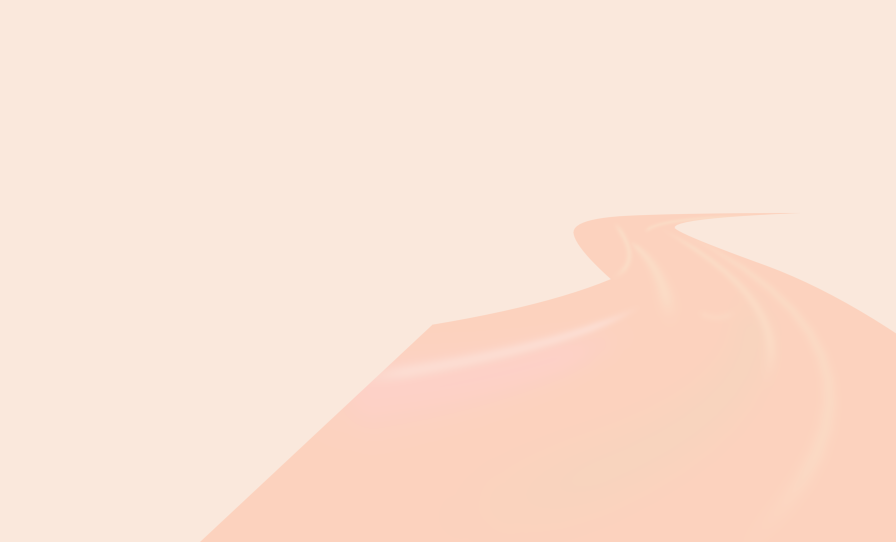
A WebGL 2 fragment shader for this background:

```glsl
#version 300 es
precision highp float;
// A winding peach ribbon that narrows toward a far tip on a plain cream field.
// Its outline is a closed chain of quadratic curves with a signed distance;
// soft streaks with a Gaussian profile follow more curves along its surface.

uniform vec2 u_resolution;
out vec4 fragColor;

const vec3 CREAM = vec3(0.980, 0.910, 0.863);
const vec3 PEACH = vec3(0.988, 0.824, 0.745);
const vec3 SAND  = vec3(0.969, 0.831, 0.745);
const vec3 BLUSH = vec3(0.992, 0.816, 0.788);
const vec3 SHEEN = vec3(0.988, 0.875, 0.835);
const vec3 GLOW  = vec3(0.984, 0.867, 0.780);

// Outline in units of the canvas height: anchor, control, anchor, control...
const int OUTLINE_SIZE = 20;
const vec2 OUTLINE[OUTLINE_SIZE] = vec2[](
    vec2(0.262, -0.100), vec2(0.530, 0.1505),
    vec2(0.798, 0.401), vec2(1.009, 0.436),
    vec2(1.127, 0.485), vec2(1.060, 0.545),
    vec2(1.058, 0.571), vec2(1.058, 0.597),
    vec2(1.159, 0.602), vec2(1.266, 0.607),
    vec2(1.476, 0.607), vec2(1.236, 0.597),
    vec2(1.245, 0.579), vec2(1.258, 0.566),
    vec2(1.416, 0.509), vec2(1.556, 0.457),
    vec2(1.717, 0.341), vec2(1.717, 0.120),
    vec2(1.717, -0.100), vec2(0.990, -0.100));

vec2 bezier(vec2 a, vec2 b, vec2 c, float t) {
    return mix(mix(a, b, t), mix(b, c, t), t);
}

// Position of the nearest point on a segment, from 0 to 1.
float project(vec2 p, vec2 a, vec2 b) {
    vec2 ab = b - a;
    return clamp(dot(p - a, ab) / dot(ab, ab), 0.0, 1.0);
}

// Signed distance to the ribbon, negative inside (even-odd rule).
float ribbonDistance(vec2 p) {
    const int STEPS = 12;
    float nearest = 1e5;
    float side = 1.0;
    for (int i = 0; i < OUTLINE_SIZE; i += 2) {
        vec2 start = OUTLINE[i];
        vec2 control = OUTLINE[i + 1];
        vec2 end = OUTLINE[(i + 2) % OUTLINE_SIZE];
        vec2 a = start;
        for (int k = 1; k <= STEPS; k++) {
            vec2 b = bezier(start, control, end, float(k) / float(STEPS));
            nearest = min(nearest, distance(p, mix(a, b, project(p, a, b))));
            if ((a.y > p.y) != (b.y > p.y)) {
                float crossing = a.x + (p.y - a.y) * (b.x - a.x) / (b.y - a.y);
                if (p.x < crossing) side = -side;
            }
            a = b;
        }
    }
    return side * nearest;
}

// Soft stroke along a curve; its width runs from widths.x to widths.y.
float streak(vec2 p, vec2 start, vec2 control, vec2 end, vec2 widths) {
    const int STEPS = 14;
    float strength = 0.0;
    vec2 a = start;
    for (int k = 1; k <= STEPS; k++) {
        vec2 b = bezier(start, control, end, float(k) / float(STEPS));
        float h = project(p, a, b);
        float t = (float(k - 1) + h) / float(STEPS);
        float d = distance(p, mix(a, b, h)) / mix(widths.x, widths.y, t);
        float fade = smoothstep(0.0, 0.15, t) * smoothstep(1.0, 0.7, t);
        strength = max(strength, fade * exp(-d * d));
        a = b;
    }
    return strength;
}

vec3 ribbonColor(vec2 p) {
    // Broad tints
    float sand = streak(p, vec2(1.373, 0.464), vec2(1.480, 0.185), vec2(0.751, 0.024), vec2(0.03, 0.08));
    float blush = streak(p, vec2(0.600, 0.270), vec2(0.920, 0.281), vec2(1.180, 0.395), vec2(0.075, 0.025));
    vec3 color = mix(PEACH, SAND, 0.85 * sand);
    color = mix(color, BLUSH, 0.8 * blush);

    // Pale sheen on the near left bend
    float sheen = streak(p, vec2(0.640, 0.297), vec2(1.052, 0.356), vec2(1.190, 0.440), vec2(0.016, 0.006));
    color = mix(color, SHEEN, 0.8 * sheen);

    // Warm highlights that fan out from the far bend
    float inner = streak(p, vec2(1.131, 0.592), vec2(1.193, 0.517), vec2(1.127, 0.485), vec2(0.005, 0.006));
    float middle = streak(p, vec2(1.159, 0.556), vec2(1.227, 0.511), vec2(1.238, 0.400), vec2(0.004, 0.018));
    float outer = streak(p, vec2(1.212, 0.582), vec2(1.481, 0.438), vec2(1.406, 0.282), vec2(0.004, 0.014));
    float sweep = streak(p, vec2(1.240, 0.579), vec2(1.766, 0.330), vec2(1.340, -0.040), vec2(0.004, 0.022));
    float ripple = streak(p, vec2(1.290, 0.424), vec2(1.326, 0.403), vec2(1.360, 0.427), vec2(0.007));
    float tip = streak(p, vec2(1.191, 0.571), vec2(1.202, 0.599), vec2(1.420, 0.602), vec2(0.004, 0.003));
    color = mix(color, GLOW, 0.8 * max(inner, middle));
    color = mix(color, GLOW, 0.7 * max(outer, tip));
    return mix(color, GLOW, max(0.6 * sweep, 0.35 * ripple));
}

void main() {
    vec2 p = gl_FragCoord.xy / u_resolution.y;
    float pixel = 1.0 / u_resolution.y;
    float coverage = smoothstep(0.7 * pixel, -0.7 * pixel, ribbonDistance(p));
    fragColor = vec4(mix(CREAM, ribbonColor(p), coverage), 1.0);
}
```
